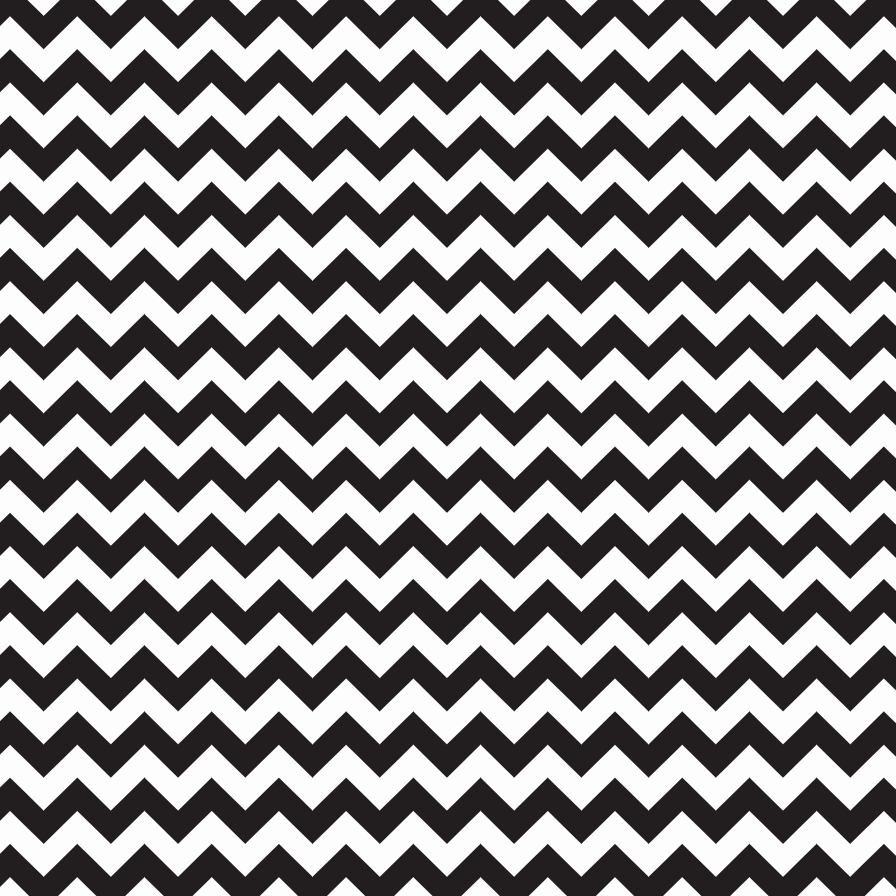
Write a Shadertoy shader that draws this pattern.

```glsl
const vec3 INK = vec3(0.133, 0.114, 0.122);
const vec3 PAPER = vec3(0.992);

const vec2 REPEATS = vec2(13.33, 13.53);   // zigzags across, bands up the canvas
const vec2 CREST = vec2(0.0112, 0.6495);   // upper tip of one dark band
const float AMPLITUDE = 0.0368;            // height from valley to crest
const float INK_SHARE = 0.503;             // dark part of each vertical period

// Triangle wave: 1 at whole numbers, 0 halfway between
float triangleWave(float x) {
    return abs(2.0 * fract(x) - 1.0);
}

// Signed distance to the nearest chevron band, negative inside
float chevronDistance(vec2 p, vec2 repeats, float amplitude, float inkShare) {
    float period = 1.0 / repeats.y;
    float thickness = inkShare * period;

    // Straighten the zigzag, then fold into one vertical period
    float zigzag = amplitude * (triangleWave(p.x * repeats.x) - 1.0);
    float fromCentre = p.y - zigzag + 0.5 * thickness;
    float folded = abs(fract(fromCentre / period + 0.5) - 0.5) * period;

    // Convert vertical distance to distance across the slanted edge
    float slope = 2.0 * amplitude * repeats.x;
    return (folded - 0.5 * thickness) * inversesqrt(1.0 + slope * slope);
}

// Coverage of a shape with an edge one pixel wide
float coverage(float dist, float pixel) {
    return clamp(0.5 - dist / pixel, 0.0, 1.0);
}

void mainImage(out vec4 fragColor, in vec2 fragCoord) {
    vec2 uv = fragCoord / iResolution.y;
    float dist = chevronDistance(uv - CREST, REPEATS, AMPLITUDE, INK_SHARE);
    float ink = coverage(dist, 1.0 / iResolution.y);
    fragColor = vec4(mix(PAPER, INK, ink), 1.0);
}
```
